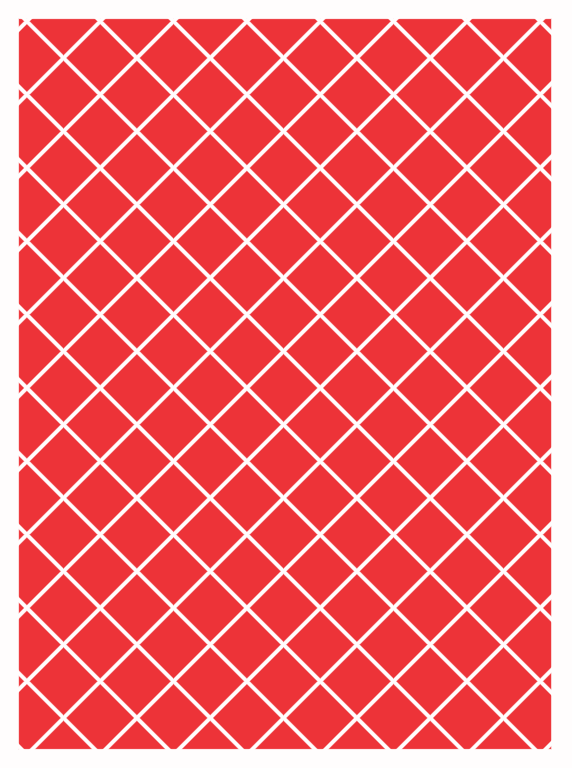
A Shadertoy shader for this pattern:

```glsl
// Red panel with a white diagonal lattice and a plain white margin

// Distance to the nearest lattice line, in canvas heights
float latticeDistance(vec2 uv) {
    // Cell units: 7.8 diamonds across, 10.47 down, crossings at the origin
    vec2 cell = (uv - vec2(0.1111, 0.9245)) * vec2(7.80, 10.473);
    vec2 diagonal = vec2(cell.x + cell.y, cell.x - cell.y);
    vec2 toLine = abs(fract(diagonal + 0.5) - 0.5);
    return min(toLine.x, toLine.y) * 0.0677;
}

// Signed distance to the panel edge, negative inside, in canvas heights
float panelDistance(vec2 uv, float aspect) {
    vec2 edge = abs(uv - vec2(0.4983, 0.5)) - vec2(0.4653, 0.4753);
    edge.x *= aspect;
    return max(edge.x, edge.y);
}

void mainImage(out vec4 fragColor, in vec2 fragCoord) {
    vec2 uv = fragCoord / iResolution.xy;
    float soft = 0.8 / iResolution.y;

    // Red fills the diamonds, inside the panel only
    float diamond = smoothstep(-soft, soft, latticeDistance(uv) - 0.0026);
    float panel = 1.0 - smoothstep(-soft, soft, panelDistance(uv, iResolution.x / iResolution.y));

    vec3 white = vec3(1.0, 0.994, 0.994);
    vec3 red = vec3(0.93, 0.20, 0.22);
    fragColor = vec4(mix(white, red, diamond * panel), 1.0);
}
```
